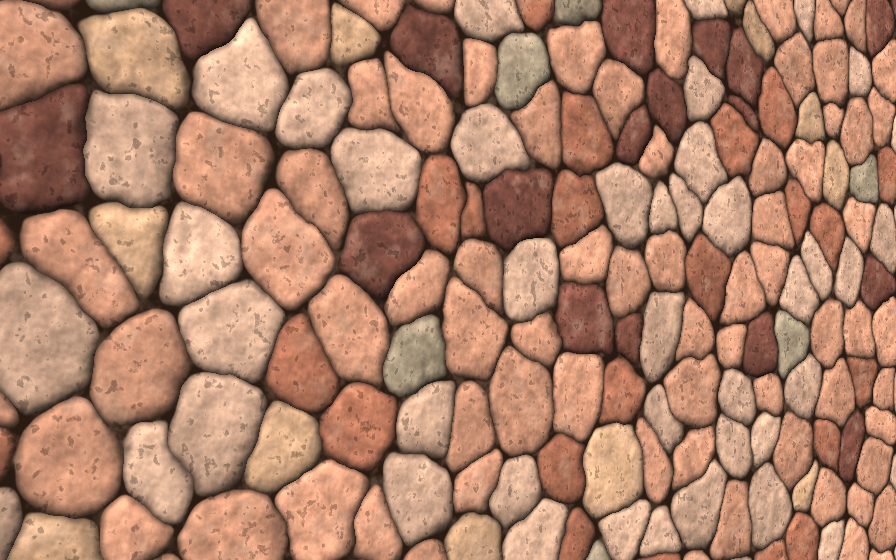
This texture is drawn by a WebGL 1 fragment shader. Its source:

```glsl
precision highp float;
// A dry wall of rounded river stones, receding to the right in perspective.
uniform vec2 u_resolution;

vec2 hash2(vec2 p) {
  vec3 q = fract(p.xyx * vec3(0.1031, 0.1030, 0.0973));
  q += dot(q, q.yzx + 33.33);
  return fract((q.xx + q.yz) * q.zy);
}

float noise(vec2 p) {
  vec2 i = floor(p), f = fract(p);
  f = f * f * (3.0 - 2.0 * f);
  return mix(mix(hash2(i).x, hash2(i + vec2(1, 0)).x, f.x),
             mix(hash2(i + vec2(0, 1)).x, hash2(i + vec2(1, 1)).x, f.x), f.y);
}

float fbm(vec2 p) {
  float sum = 0.0, amp = 0.5;
  for (int i = 0; i < 5; i++) {
    sum += amp * noise(p);
    p = mat2(1.6, 1.2, -1.2, 1.6) * p + 7.3;
    amp *= 0.5;
  }
  return sum;
}

vec2 seed(vec2 cell) { return cell + 0.5 + 0.72 * (hash2(cell) - 0.5); }
float weight(vec2 cell) { return 0.34 * hash2(cell + 71.0).y; }

// Weighted cells with softened corners: xy = inward slope, z = edge distance.
vec3 stoneField(vec2 p, out vec2 id) {
  vec2 home = floor(p);
  float best = 1e3;
  for (int j = -2; j <= 2; j++) for (int i = -2; i <= 2; i++) {
    vec2 cell = home + vec2(i, j), r = seed(cell) - p;
    float d = dot(r, r) - weight(cell);
    if (d < best) { best = d; id = cell; }
  }
  vec2 center = seed(id), slope = vec2(0.0);
  float total = 0.0;
  for (int j = -2; j <= 2; j++) for (int i = -2; i <= 2; i++) {
    if (i == 0 && j == 0) continue;
    vec2 cell = id + vec2(i, j), other = seed(cell), r = other - p;
    float gap = max(length(other - center), 0.05);
    float d = (dot(r, r) - weight(cell) - best) / (2.0 * gap);
    float w = exp(-14.0 * d);
    total += w;
    slope += w * (center - other) / gap;
  }
  return vec3(slope / total, -log(total) / 14.0);
}

vec3 stoneColor(float pick) {
  vec3 c = vec3(0.84, 0.60, 0.48);                      // salmon
  c = mix(c, vec3(0.86, 0.69, 0.58), step(0.40, pick)); // pale sandstone
  c = mix(c, vec3(0.81, 0.64, 0.50), step(0.62, pick)); // ochre
  c = mix(c, vec3(0.69, 0.44, 0.34), step(0.72, pick)); // rust
  c = mix(c, vec3(0.50, 0.31, 0.26), step(0.86, pick)); // maroon
  return mix(c, vec3(0.66, 0.59, 0.49), step(0.975, pick)); // grey
}

void main() {
  vec2 uv = gl_FragCoord.xy / u_resolution.y;

  // Perspective onto the wall, with wobbly outlines
  float scale = 1.0 - 0.32 * uv.x * 1.6 * u_resolution.y / u_resolution.x;
  vec2 wall = 5.5 * vec2(uv.x, uv.y - 0.45) / scale + 40.0;
  vec2 p = wall + 0.16 * (vec2(noise(wall * 2.7), noise(wall * 2.7 + 19.0)) - 0.5)
                + 0.03 * (vec2(noise(wall * 8.0), noise(wall * 8.0 + 31.0)) - 0.5);
  vec2 id;
  vec3 field = stoneField(p, id);
  float d = field.z + 0.008;
  vec2 rnd = hash2(id + 13.0), kind = hash2(id + 157.0);

  // Mottling, strata and pits of each stone
  vec2 q = wall + 23.0 * rnd;
  float mottle = fbm(q * 2.6), grain = fbm(q * 11.0);
  float angle = 6.28 * kind.y;
  float strata = sin(dot(q, vec2(cos(angle), sin(angle))) * 20.0 + 9.0 * mottle);
  vec3 color = stoneColor(rnd.x) * (0.92 + 0.16 * rnd.y);
  color *= 1.0 + 0.40 * (mottle - 0.48) + 0.34 * (grain - 0.48);
  color *= 1.0 + 0.05 * strata * step(0.6, kind.x);
  color = mix(color, vec3(0.86, 0.71, 0.61), 0.3 * smoothstep(0.5, 0.75, fbm(q * 3.7 + 5.0)));
  color *= 1.0 - 0.3 * smoothstep(0.62, 0.75, grain);

  // Domed relief lit from the upper left
  float rim = 1.0 - clamp(d / 0.24, 0.0, 1.0);
  float bump = fbm(q * 5.0 + vec2(-0.12, 0.2)) - fbm(q * 5.0);
  vec3 normal = normalize(vec3(-field.xy * rim * rim * 1.35, 1.0));
  float light = max(dot(normal, normalize(vec3(-0.3, 0.5, 0.85))), 0.0);
  color *= 0.30 + 0.86 * light - 0.55 * bump;
  color *= mix(0.5, 1.0, smoothstep(-0.03, 0.075, d));

  // Shadowed joints with a little visible mortar
  vec3 joint = mix(vec3(0.16, 0.105, 0.07), vec3(0.34, 0.25, 0.20),
                   smoothstep(0.45, 0.8, fbm(wall * 6.0)));
  float soft = 0.006 + 3.0 / (u_resolution.y * scale * sqrt(scale));
  color = mix(joint, color, smoothstep(-soft, soft, d));
  gl_FragColor = vec4(clamp(color, 0.0, 1.0), 1.0);
}
```
